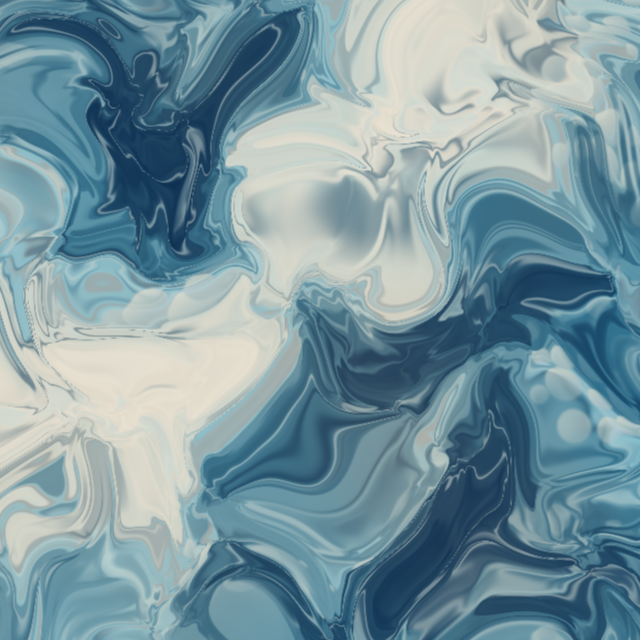
This texture is drawn by a three.js fragment shader. Its source:

```glsl
// Poured-paint marbling: a pale diagonal river between deep blue pools.
// A broad tone layout is crinkled by repeated gradient-noise warps, streaked along
// its own contours, coloured by a tone ramp and edged with foam bubbles.

#define WARP_STEPS 5
#define WARP_SCALE 4.0
#define WARP_FOLD 0.56
#define SWIRL_WEIGHT 0.85
#define BAND_WEIGHT 0.42
#define STREAK_WEIGHT 0.34
#define TONE_CONTRAST 2.7
#define TONE_BIAS 0.02
#define VEIN_STRENGTH 0.55
#define FOAM_AMOUNT 0.8
#define SOFTNESS 0.0016

varying vec2 vUv;

vec2 hash2(vec2 p) {
  vec3 q = fract(vec3(p.xyx) * vec3(0.1031, 0.1030, 0.0973));
  q += dot(q, q.yzx + 33.33);
  return fract((q.xx + q.yz) * q.zy);
}

float cornerSlope(vec2 cell, vec2 offset) {
  float angle = 6.2832 * hash2(cell).x;
  return dot(vec2(cos(angle), sin(angle)), offset);
}

// Gradient noise, roughly -1 to 1
float gradientNoise(vec2 p) {
  vec2 i = floor(p + 40.0), f = fract(p + 40.0);
  vec2 u = f * f * f * (f * (f * 6.0 - 15.0) + 10.0);
  vec2 e = vec2(0.0, 1.0);
  float low = mix(cornerSlope(i, f), cornerSlope(i + e.yx, f - e.yx), u.x);
  float high = mix(cornerSlope(i + e, f - e), cornerSlope(i + e.yy, f - e.yy), u.x);
  return 1.5 * mix(low, high, u.y);
}

float fbm(vec2 p) {
  float sum = 0.0, weight = 0.6;
  for (int i = 0; i < 4; i++) {
    sum += weight * gradientNoise(p);
    p = mat2(1.6, 1.2, -1.2, 1.6) * p + 7.3;
    weight *= 0.45;
  }
  return sum;
}

// Each step folds the plane at a finer scale
vec2 foldPlane(vec2 p) {
  float scale = WARP_SCALE, fold = WARP_FOLD;
  for (int i = 0; i < WARP_STEPS; i++) {
    vec2 q = p * scale + 3.7 * float(i);
    p += fold / scale * vec2(gradientNoise(q), gradientNoise(q.yx + 17.4));
    scale *= 1.75;
    fold *= 0.9;
  }
  return p;
}

float pool(vec2 p, vec2 centre, float radius) {
  vec2 d = (p - centre) / radius;
  return exp(-dot(d, d));
}

// Pale river and islands are positive, deep pools negative
float broadTone(vec2 p) {
  float river = (p.y - 0.36 - 0.25 * p.x - 0.7 * p.x * p.x) / (0.12 + 0.09 * p.x);
  float tone = 1.2 * exp(-river * river);
  tone += 0.8 * pool(p, vec2(0.28, 0.22), 0.16) + 0.6 * pool(p, vec2(0.88, 0.36), 0.10);
  tone -= 1.1 * pool(p, vec2(0.22, 0.82), 0.21) + 1.0 * pool(p, vec2(0.82, 0.48), 0.16);
  tone -= 0.9 * pool(p, vec2(0.85, 0.10), 0.22) + 0.7 * pool(p, vec2(0.45, 0.08), 0.15);
  return tone - 0.9 * pool(p, vec2(0.50, 0.43), 0.12);
}

vec3 paintRamp(float t) {
  vec3 c = mix(vec3(0.06, 0.19, 0.32), vec3(0.13, 0.28, 0.39), smoothstep(0.0, 0.10, t));
  c = mix(c, vec3(0.24, 0.44, 0.53), smoothstep(0.13, 0.25, t));
  c = mix(c, vec3(0.40, 0.58, 0.64), smoothstep(0.28, 0.40, t));
  c = mix(c, vec3(0.58, 0.74, 0.77), smoothstep(0.53, 0.65, t));
  c = mix(c, vec3(0.62, 0.68, 0.68), smoothstep(0.68, 0.74, t));
  c = mix(c, vec3(0.80, 0.82, 0.78), smoothstep(0.77, 0.86, t));
  return mix(c, vec3(0.90, 0.87, 0.81), smoothstep(0.87, 1.0, t));
}

// Bubbles clustered towards the right: x is coverage, y is shading from the upper left
vec2 foam(vec2 p, float scale) {
  vec2 base = floor(p * scale), result = vec2(0.0);
  for (int k = 0; k < 9; k++) {
    vec2 cell = base + vec2(mod(float(k), 3.0), floor(float(k) / 3.0)) - 1.0;
    vec2 jitter = hash2(cell + scale);
    vec2 centre = cell + 0.2 + 0.6 * jitter, d = p * scale - centre;
    vec2 place = centre / scale;
    float cluster = gradientNoise(place * 5.0 + 5.0) + 0.6 * smoothstep(0.5, 1.0, place.x);
    float radius = (0.3 + 0.45 * jitter.y) * smoothstep(0.45, 0.7, cluster);
    float cover = smoothstep(0.0, 0.14, radius - length(d));
    result = mix(result, vec2(1.0, 0.6 + 0.7 * dot(d, vec2(-0.6, 0.8))), cover);
  }
  return result;
}

vec3 paintAt(vec2 uv) {
  vec2 p = foldPlane(uv);
  vec2 along = mat2(0.76, -0.65, 0.65, 0.76) * p;
  float tone = broadTone(p) + SWIRL_WEIGHT * fbm(along * vec2(4.2, 7.0));

  // Layers of paint follow the contours of the folded tone
  float band = gradientNoise(vec2(tone * 4.5, 2.3) + 4.0 * p);
  float streak = gradientNoise(vec2(tone * 10.0, 6.7) + 6.0 * p.yx);
  float value = tone + BAND_WEIGHT * band + STREAK_WEIGHT * streak + TONE_BIAS;
  vec3 color = paintRamp(1.0 / (1.0 + exp(-TONE_CONTRAST * value)));

  // Thin dark and pale veins, then a slow drift towards cyan in the midtones
  float vein = gradientNoise(vec2(tone * 2.6, 11.2) + 3.5 * p);
  float patches = smoothstep(-0.2, 0.4, gradientNoise(uv * 5.0 + 9.0));
  color = mix(color, vec3(0.18, 0.33, 0.42), VEIN_STRENGTH * patches * exp(-pow(abs(vein) * 14.0, 2.0)));
  color = mix(color, vec3(0.78, 0.84, 0.82), VEIN_STRENGTH * exp(-pow(abs(vein - 0.24) * 15.0, 2.0)));
  color += vec3(-0.08, 0.01, 0.05) * gradientNoise(uv * 2.5 + 2.0) * exp(-value * value);

  // Foam only lightens the paint beneath it
  vec2 bubbles = foam(mix(uv, p, 0.3), 22.0);
  vec3 foamColor = mix(vec3(0.50, 0.64, 0.68), vec3(0.86, 0.86, 0.81), clamp(bubbles.y, 0.0, 1.0));
  color = mix(color, max(color, foamColor), FOAM_AMOUNT * bubbles.x * smoothstep(-0.6, 0.2, value));
  return color + 0.02 * gradientNoise(p * 48.0);
}

// Four samples soften the thinnest streaks
void main() {
  vec3 sum = vec3(0.0);
  for (int i = 0; i < 4; i++) {
    vec2 corner = vec2(mod(float(i), 2.0), floor(float(i) / 2.0)) - 0.5;
    sum += paintAt(vUv + SOFTNESS * corner);
  }
  gl_FragColor = vec4(clamp(sum / 4.0, 0.0, 1.0), 1.0);
}
```
